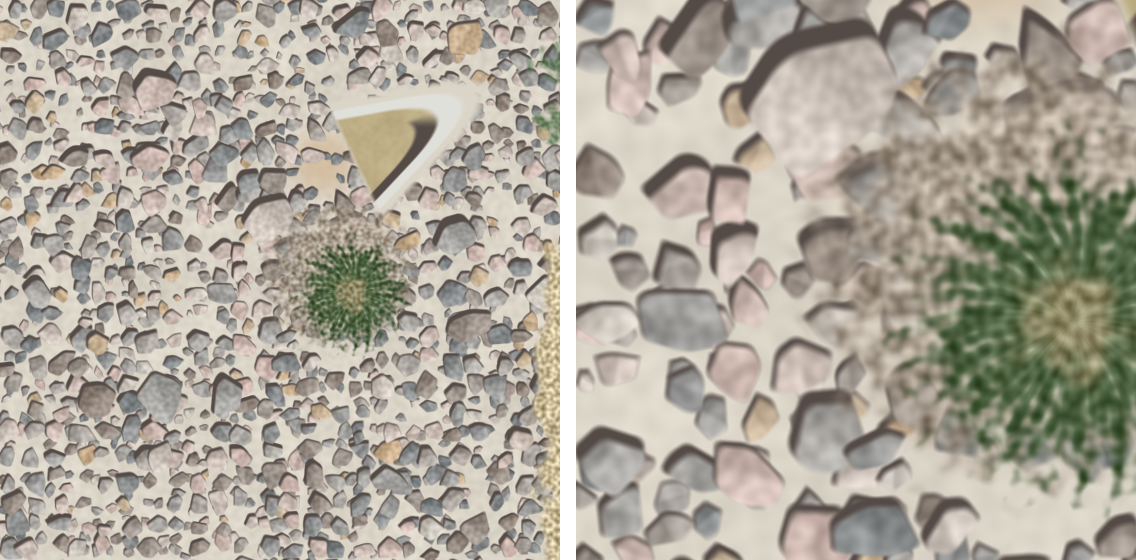
Left: the whole. Right: its middle third, enlarged.
Give the GLSL for this texture, as a three.js fragment shader.

```glsl
varying vec2 vUv;

const float TAU = 6.2831853;
const float SOFT = 0.0022;
const vec2 SHADE_SHIFT = vec2(0.13, -0.30);
const vec3 SAND = vec3(0.86, 0.835, 0.785);
const vec3 SHADE = vec3(0.33, 0.29, 0.275);
const vec3 SLATE = vec3(0.48, 0.50, 0.51);
const vec3 ASH = vec3(0.69, 0.675, 0.655);
const vec3 TAUPE = vec3(0.56, 0.51, 0.47);
const vec3 ROSE = vec3(0.79, 0.70, 0.67);
const vec3 PALE = vec3(0.79, 0.77, 0.735);
const vec3 OCHRE = vec3(0.77, 0.66, 0.52);
const vec3 BASIN = vec3(0.74, 0.68, 0.52);
const vec3 RIM = vec3(0.88, 0.88, 0.86);
const vec3 TWIG = vec3(0.66, 0.61, 0.55);
const vec3 STRAW = vec3(0.80, 0.74, 0.60);
const vec3 LEAF = vec3(0.27, 0.37, 0.23);
const vec2 BUSH = vec2(0.628, 0.475);

float hash(vec2 p) {
  vec3 q = fract(p.xyx * 0.1031);
  q += dot(q, q.yzx + 33.33);
  return fract((q.x + q.y) * q.z);
}

vec2 polar(float a) { return vec2(cos(a), sin(a)); }

float cornerDot(vec2 cell, vec2 f, vec2 corner) {
  return dot(polar(TAU * hash(cell + corner)), f - corner);
}

float noise(vec2 p) {
  vec2 i = floor(p), f = p - i;
  vec2 u = f * f * f * (f * (f * 6.0 - 15.0) + 10.0);
  float low = mix(cornerDot(i, f, vec2(0.0)), cornerDot(i, f, vec2(1.0, 0.0)), u.x);
  float high = mix(cornerDot(i, f, vec2(0.0, 1.0)), cornerDot(i, f, vec2(1.0)), u.x);
  return mix(low, high, u.y);
}

float smoothMax(float a, float b, float k) {
  float h = max(k - abs(a - b), 0.0) / k;
  return max(a, b) + h * h * k * 0.25;
}

float cover(float d, float soft) { return 1.0 - smoothstep(-soft, soft, d); }

// Rounded irregular polygon
float stoneDistance(vec2 p, vec2 seed, float radius) {
  float spin = TAU * hash(seed + 3.0);
  vec2 axis = polar(spin);
  p = vec2(dot(p, axis), dot(p, vec2(-axis.y, axis.x)));
  p.y *= mix(1.0, 1.5, hash(seed + 5.0));
  float d = -radius;
  for (int i = 0; i < 6; i++) {
    float k = float(i);
    vec2 side = polar((k + 0.7 * hash(seed + 11.0 + k)) * TAU / 6.0);
    float reach = radius * mix(0.65, 1.0, hash(seed + 23.0 + k));
    d = smoothMax(d, dot(p, side) - reach, radius * 0.22);
  }
  return d;
}

vec3 stoneColour(vec2 seed) {
  float kind = hash(seed + 41.0), tone = hash(seed + 43.0);
  if (kind < 0.38) return mix(SLATE, ASH, tone);
  if (kind < 0.63) return mix(TAUPE, ASH, tone);
  if (kind < 0.94) return mix(ROSE, PALE, tone);
  return mix(OCHRE, PALE, 0.4 * tone);
}

// One jittered grid of stones, each with a dark upper side
vec3 scatter(vec3 col, vec2 uv, float cells, float share, vec2 sizes, float salt) {
  vec2 p = uv * cells;
  float soft = SOFT * cells;
  for (int j = -1; j <= 1; j++) for (int i = -1; i <= 1; i++) {
    vec2 cell = floor(p) + vec2(float(i), float(j));
    vec2 seed = cell + salt;
    vec2 centre = cell + 0.5 + 0.6 * (vec2(hash(seed + 1.0), hash(seed + 2.0)) - 0.5);
    float radius = mix(sizes.x, sizes.y, hash(seed + 7.0));
    radius *= 0.97 + 0.35 * noise(centre / cells * 5.0);
    vec2 q = p - centre;
    if (hash(seed + 9.0) > share || length(q) > radius * 1.4 + soft) continue;
    float body = stoneDistance(q, seed, radius);
    vec2 shift = SHADE_SHIFT * radius * mix(0.3, 1.25, hash(seed + 13.0));
    float face = stoneDistance(q - shift, seed, radius);
    float facet = dot(q, polar(TAU * hash(seed + 17.0))) / radius;
    vec3 top = stoneColour(seed) + 0.09 * smoothstep(-0.15, 0.15, facet) - 0.045;
    top += 0.06 * dot(q, vec2(0.5, -0.8)) / radius + 0.13 * noise(uv * 110.0);
    col = mix(col, mix(SHADE, top, cover(face, soft * 1.4)), cover(body, soft));
  }
  return col;
}

// Teardrop hollow with a pale rim and a shaded inner wall
vec3 addBasin(vec3 col, vec2 uv) {
  float upper = dot(uv - vec2(0.61, 0.787), vec2(-0.18, 0.984));
  float right = dot(uv - vec2(0.675, 0.648), vec2(0.73, -0.684));
  float left = dot(uv - vec2(0.60, 0.785), vec2(-0.90, -0.43));
  float wall = smoothMax(upper, right, 0.10);
  float open = cover(left, 0.006);
  col = mix(col, SAND, open * cover(wall - 0.032, 0.008));
  col = mix(col, RIM, open * cover(wall - 0.017, SOFT * 1.5));
  vec3 fill = BASIN + 0.05 * noise(uv * 25.0) + 0.03 * noise(uv * 90.0);
  col = mix(col, fill, open * cover(wall, SOFT * 1.5));
  float crescent = cover(abs(wall + 0.006) - 0.007, SOFT) * smoothstep(-0.035, -0.01, right - upper);
  return mix(col, SHADE, open * crescent * cover(uv.y - 0.785, 0.015));
}

// Dry twigs around a green tuft with a straw heart
vec3 addBush(vec3 col, vec2 uv) {
  vec2 q = uv - BUSH;
  float r = length(q), fine = noise(uv * 130.0), coarse = noise(uv * 60.0);
  float blade = noise(q / max(r, 0.001) * 9.0 + r * 30.0);
  float halo = cover(length(uv - vec2(0.605, 0.51)) - 0.115 + 0.05 * coarse, 0.03);
  col = mix(col, TWIG + 0.30 * fine + 0.24 * coarse, 0.9 * halo);
  float green = cover(r - 0.078 + 0.05 * blade + 0.025 * fine, 0.025);
  col = mix(col, LEAF + 0.22 * fine + 0.16 * blade, 0.9 * green);
  return mix(col, STRAW - 0.15 + 0.35 * fine, 0.75 * cover(r - 0.028 + 0.03 * coarse, 0.02));
}

// Straw strip and two tufts along the right side
vec3 addVerge(vec3 col, vec2 uv) {
  float fine = noise(uv * 120.0), coarse = noise(uv * 45.0);
  float edge = 0.965 - uv.x + 0.035 * noise(uv * 14.0) + 0.02 * coarse;
  float strip = cover(edge, 0.012) * cover(uv.y - 0.56, 0.02);
  col = mix(col, STRAW + 0.38 * fine + 0.15 * coarse, strip);
  for (int i = 0; i < 2; i++) {
    float d = length((uv - vec2(1.0, 0.885 - 0.105 * float(i))) * vec2(0.8, 1.2)) - 0.028;
    col = mix(col, LEAF + 0.12 + 0.3 * fine, 0.85 * cover(d + 0.04 * coarse, 0.012));
  }
  return col;
}

void main() {
  vec2 uv = vUv;
  vec3 col = SAND + 0.05 * noise(uv * 9.0) + 0.05 * noise(uv * 70.0);
  float stain = cover(length(uv - vec2(0.575, 0.71)) - 0.05, 0.035);
  col = mix(col, OCHRE + 0.05, 0.7 * stain);
  col = scatter(col, uv, 37.0, 0.65, vec2(0.34, 0.60), 100.0);
  col = scatter(col, uv, 24.0, 0.92, vec2(0.38, 0.68), 300.0);
  col = scatter(col, uv, 9.0, 0.22, vec2(0.28, 0.46), 500.0);
  col = addVerge(addBush(addBasin(col, uv), uv), uv);
  gl_FragColor = vec4(clamp(col, 0.0, 1.0), 1.0);
}
```
